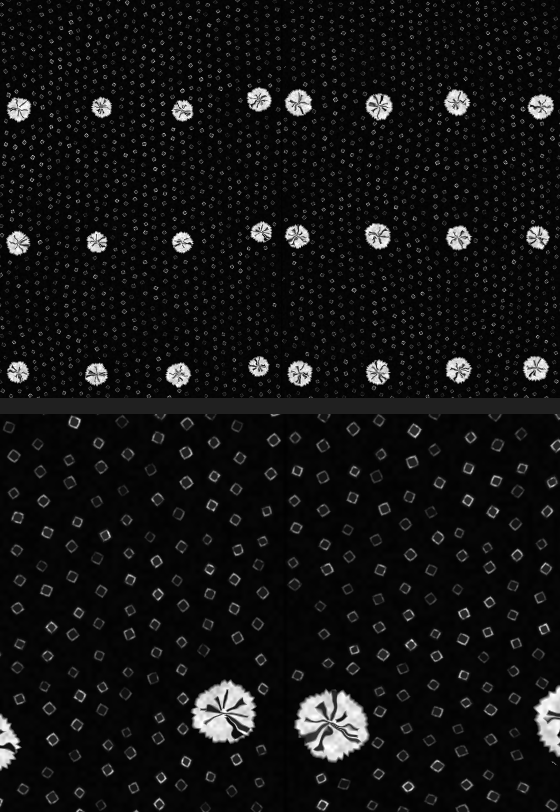
Top, the full canvas; bottom, a detail of the centre.
Reproduce this pattern procedurally as a Shadertoy shader.

```glsl
vec2 hash2(vec2 p) {
    vec3 h = fract(p.xyx * vec3(0.1031, 0.1030, 0.0973));
    h += dot(h, h.yzx + 33.33);
    return fract((h.xx + h.yz) * h.zy);
}

float noise(vec2 p) {
    vec2 i = floor(p), f = fract(p);
    f = f * f * (3.0 - 2.0 * f);
    return mix(mix(hash2(i).x, hash2(i + vec2(1, 0)).x, f.x),
               mix(hash2(i + vec2(0, 1)).x, hash2(i + vec2(1, 1)).x, f.x), f.y);
}

// Closest tied disc: centre, radius, seed. Two panels of four columns, three rows.
vec4 nearestDisc(vec2 p) {
    float panel = step(0.708, p.x);
    vec2 first = vec2(0.045 + 0.705 * panel, 0.061);
    vec2 pitch = vec2(0.204 - 0.003 * panel, 0.334);
    vec2 id = clamp(round((p - first) / pitch), vec2(0.0), vec2(3.0, 2.0));
    vec2 key = id + vec2(4.0 * panel, 0.0);
    vec2 jitter = (hash2(key + 7.3) - 0.5) * vec2(0.014, 0.016);
    // The columns beside the seam and the right panel sit higher
    jitter.y += 0.018 * step(2.5, id.x) * (1.0 - panel) + 0.007 * panel;
    float radius = 0.0245 + 0.003 * panel + 0.005 * hash2(key + 21.7).x;
    return vec4(first + id * pitch + jitter, radius, 3.0 + key.x * 5.0 + key.y * 47.0);
}

// Staggered field of small, uneven diamond rings
float ringField(vec2 p, float px) {
    vec2 pitch = vec2(0.0235, 0.0255);
    float panel = step(0.708, p.x);
    vec2 warp = vec2(noise(p * 4.0 + panel * 31.0), noise(p * 3.5 + 17.0 + panel * 9.0));
    vec2 q = p + 0.035 * (warp - 0.5);
    float column = floor(q.x / pitch.x);
    float light = 0.0;
    for (int i = -1; i <= 1; i++) {
        float cx = column + float(i);
        float shift = 0.5 * mod(cx, 2.0);
        float row = floor(q.y / pitch.y - shift);
        for (int j = -1; j <= 1; j++) {
            vec2 id = vec2(cx, row + float(j));
            vec2 h = hash2(id + 101.0), k = hash2(id + 57.0);
            vec2 centre = (id + vec2(0.5, 0.5 + shift) + 0.35 * (h - 0.5)) * pitch;
            vec2 v = q - centre;
            vec2 home = p - v;
            vec4 disc = nearestDisc(home);
            float clear = step(disc.z + 0.011, distance(home, disc.xy))
                        * step(0.006, abs(home.x - 0.708));
            float turn = 0.9 * (k.x - 0.5);
            v = mat2(cos(turn), sin(turn), -sin(turn), cos(turn)) * v;
            float shape = mix(abs(v.x) + abs(v.y), 1.25 * length(v), 0.35);
            float d = abs(shape - 0.0042 - 0.0012 * h.y) * 0.75 - 0.0008;
            // Broken thread: bright flecks along a dimmer, softly filled ring
            float flecks = 0.3 + 1.1 * noise(v * 420.0 + id * 3.7);
            float ring = clamp(0.5 - d / (px + 0.0006), 0.0, 1.0) * flecks;
            float haze = 0.22 * smoothstep(0.010, 0.003, shape);
            float tone = mix(0.24, 0.85, h.x * mix(0.4, 1.0, k.y));
            light = max(light, clear * tone * max(ring, haze));
        }
    }
    // Uneven dye strength across the cloth
    return light * mix(0.8, 1.2, noise(p * 3.0 + 5.0));
}

// Dark creases fanning out from the middle of a disc
float creases(vec2 v, float seed, float soft) {
    float ink = 0.0;
    v += 0.2 * (vec2(noise(v * 4.0 + seed), noise(v * 4.0 - seed)) - 0.5);
    float tilt = 6.28 * hash2(vec2(seed, 2.0)).x;
    for (int n = 0; n < 7; n++) {
        vec2 h = hash2(vec2(seed, float(n) + 11.0));
        vec2 g = hash2(vec2(float(n) + 29.0, seed));
        float angle = tilt + (float(n) + 1.1 * (h.x - 0.5)) * 6.2832 / 7.0;
        vec2 dir = vec2(cos(angle), sin(angle));
        float along = dot(v, dir);
        float side = abs(v.x * dir.y - v.y * dir.x);
        float width = mix(0.03, 0.04 + 0.1 * g.x, clamp(along, 0.0, 1.0));
        float d = max(side - width, max(0.25 * g.y - along, along - 0.5 - 0.5 * h.y));
        ink = max(ink, clamp(0.5 - d / soft, 0.0, 1.0) * mix(0.75, 1.0, g.y));
    }
    float fold = max(abs(v.y + 0.15 * v.x) - 0.03, abs(v.x) - 0.8);
    return max(ink, 0.85 * clamp(0.5 - fold / soft, 0.0, 1.0));
}

void mainImage(out vec4 fragColor, in vec2 fragCoord) {
    vec2 p = fragCoord / iResolution.y;
    float px = 1.0 / iResolution.y;

    // Black cloth with faint weave, seam and rings
    float tone = 0.008 + 0.022 * noise(p * 230.0);
    tone *= 1.0 - 0.6 * smoothstep(0.003, 0.0, abs(p.x - 0.708));
    tone = max(tone, ringField(p, px));

    // White discs with frayed rims
    vec4 disc = nearestDisc(p);
    vec2 v = (p - disc.xy) / disc.z;
    float soft = px / disc.z;
    float r = length(v);
    vec2 dir = v / max(r, 0.001);
    float rim = 0.93 + 0.16 * noise(dir * 2.5 + disc.w) + 0.16 * (noise(dir * 11.0 + disc.w) - 0.5);
    float cover = clamp(0.5 - (r - rim) / (soft + 0.09), 0.0, 1.0);
    float white = 0.70 + 0.16 * noise(v * 3.0 + disc.w) + 0.18 * noise(v * 9.0 + disc.w);
    white = mix(white, 0.03, creases(v, disc.w, soft + 0.03));
    tone = mix(tone, white, cover);

    fragColor = vec4(vec3(tone), 1.0);
}
```
